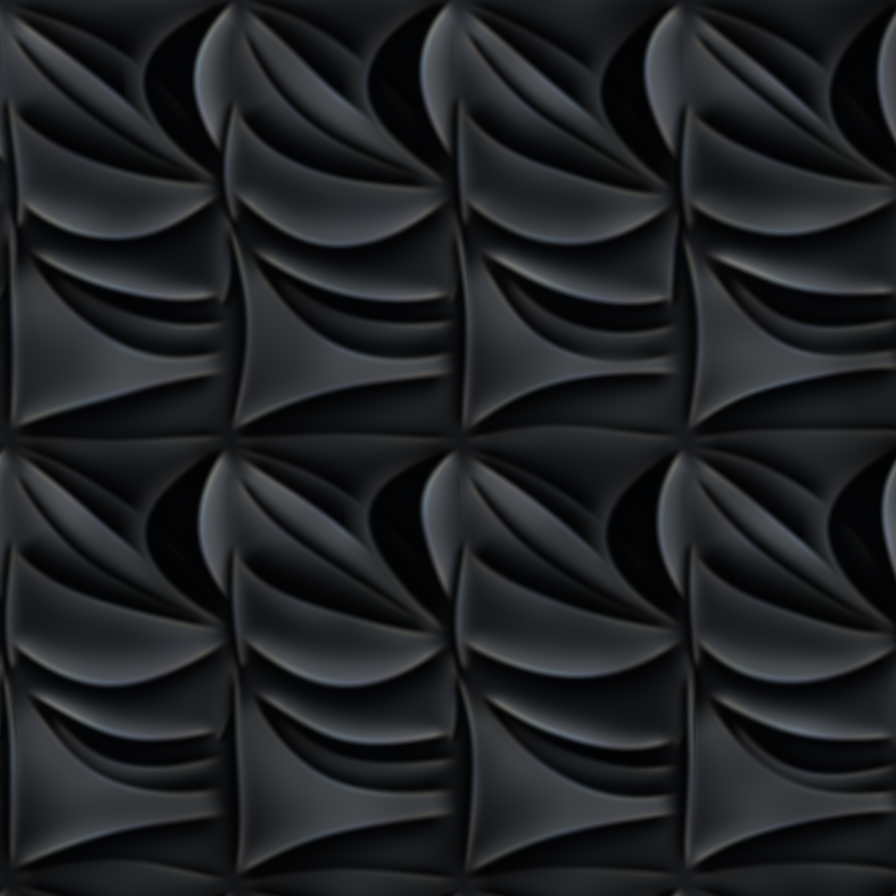
A Shadertoy shader for this texture:

```glsl
// Dark satin gathered into a grid of pinched pleats, four across and two down.
// Each pleat is a curved crease, lit on its right-hand side and shadowed on its
// left; creases are layered in order and bent a little differently per repeat.

const vec2 PERIOD = vec2(1.0, 1.953);      // repeat size, in repeat widths
const float REPEAT_WIDTH = 0.253;          // repeat width on the canvas
const vec2 FIRST_NODE = vec2(0.010, 1.008);
const vec3 CLOTH = vec3(0.088, 0.096, 0.108);
const vec3 SHADOW = vec3(0.008, 0.011, 0.015);
const vec3 LIGHT_TINT = vec3(0.95, 1.0, 1.05);
const float EDGE = 0.018;                  // softness of a crease line
const float RIM_WIDTH = 0.016;
const float RIM_GLOW = 0.09;
const float BEND_JITTER = 0.13;
const float WARP = 0.045;

vec2 hash2(vec2 p) {
    vec3 q = fract(p.xyx * vec3(0.1031, 0.1030, 0.0973));
    q += dot(q, q.yzx + 33.33);
    return fract((q.xx + q.yz) * q.zy);
}

vec2 noise2(vec2 p) {
    vec2 i = floor(p), f = fract(p);
    f = f * f * (3.0 - 2.0 * f);
    return mix(mix(hash2(i), hash2(i + vec2(1, 0)), f.x),
               mix(hash2(i + vec2(0, 1)), hash2(i + vec2(1, 1)), f.x), f.y);
}

vec2 bezier(vec2 a, vec2 b, vec2 c, float t) {
    return mix(mix(a, b, t), mix(b, c, t), t);
}

// Nearest parameter on the curve: coarse scan, then damped refinement.
float nearestOnCurve(vec2 p, vec2 a, vec2 b, vec2 c) {
    float t = 0.0, best = 1e5;
    for (int i = 0; i <= 8; i++) {
        float k = float(i) / 8.0;
        vec2 q = bezier(a, b, c, k) - p;
        if (dot(q, q) < best) { best = dot(q, q); t = k; }
    }
    vec2 bend = 2.0 * (a - 2.0 * b + c);
    for (int i = 0; i < 4; i++) {
        vec2 q = bezier(a, b, c, t) - p;
        vec2 d = 2.0 * (b - a) + bend * t;
        t = clamp(t - dot(q, d) / (dot(d, d) + abs(dot(q, bend))), 0.0, 1.0);
    }
    return t;
}

// Paints one repeating crease; widths holds the lit and the shadowed reach.
void crease(inout vec3 col, vec2 p, vec2 a, vec2 b, vec2 c, float light, vec2 widths) {
    vec2 id = round((p - 0.5 * (a + c)) / PERIOD);
    p -= id * PERIOD;
    b += BEND_JITTER * (hash2(id * 7.3 + a * 19.0 + 31.0) - 0.5);

    float t = nearestOnCurve(p, a, b, c);
    vec2 dir = normalize(mix(b - a, c - b, t));
    vec2 q = p - bezier(a, b, c, t);
    float s = dir.x * q.y - dir.y * q.x;
    float dist = length(q);

    float taper = smoothstep(0.0, 0.12, t) * smoothstep(1.0, 0.88, t);
    float side = smoothstep(-EDGE, EDGE, s);
    float reach = mix(widths.y, widths.x, side) * mix(0.4, 1.0, sin(3.14159 * t));
    float cover = taper * exp(-dist * dist / (reach * reach));
    col = mix(col, mix(SHADOW, light * LIGHT_TINT, side), cover);

    // Thin iridescent rim, drifting from warm to teal along the crease
    vec3 hue = 0.5 + 0.5 * cos(6.283 * (t * 1.2 + vec3(0.0, 0.12, 0.3)));
    float rim = exp(-pow((s - 0.01) / RIM_WIDTH, 2.0)) * cover;
    col += RIM_GLOW * rim * (0.35 + 0.65 * hue) * light / 0.3;
}

void mainImage(out vec4 fragColor, in vec2 fragCoord) {
    vec2 uv = fragCoord / iResolution.xy;
    // Repeat coordinates: x to the right, y downward from the pinched nodes
    vec2 p = (uv - FIRST_NODE) * vec2(1, -1) / REPEAT_WIDTH;
    p += WARP * (noise2(p * 2.1 + 40.0) - 0.5);
    vec3 col = CLOTH * (0.6 + 0.8 * noise2(p * 2.5 + 17.0).x);

    // Fan of folds below each node
    crease(col, p, vec2(0.0, 0.0), vec2(0.4, -0.06), vec2(1.0, -0.01), 0.16, vec2(0.10, 0.06));
    crease(col, p, vec2(0.0, 0.04), vec2(0.55, 0.20), vec2(0.85, 0.62), 0.17, vec2(0.10, 0.08));
    crease(col, p, vec2(0.0, 0.06), vec2(0.50, 0.48), vec2(0.96, 0.86), 0.29, vec2(0.25, 0.11));
    crease(col, p, vec2(0.01, 0.15), vec2(0.22, 0.56), vec2(0.90, 0.84), 0.23, vec2(0.09, 0.05));
    crease(col, p, vec2(0.0, 0.50), vec2(0.22, 0.80), vec2(0.97, 0.87), 0.20, vec2(0.08, 0.17));

    // Sagging folds hung between the middle nodes
    crease(col, p, vec2(0.99, 0.93), vec2(1.0, 1.20), vec2(0.93, 1.38), 0.19, vec2(0.08, 0.05));
    crease(col, p, vec2(0.98, 0.89), vec2(0.40, 1.32), vec2(-0.03, 0.86), 0.29, vec2(0.12, 0.13));
    crease(col, p, vec2(0.06, 1.13), vec2(0.36, 1.72), vec2(0.98, 1.56), 0.24, vec2(0.30, 0.11));
    crease(col, p, vec2(0.18, 1.22), vec2(0.50, 1.56), vec2(0.98, 1.43), 0.21, vec2(0.07, 0.09));
    crease(col, p, vec2(0.95, 1.32), vec2(0.52, 1.44), vec2(0.06, 1.13), 0.33, vec2(0.08, 0.10));

    // Low ridge over a black hollow
    crease(col, p, vec2(0.99, 1.66), vec2(0.35, 1.69), vec2(0.0, 1.93), 0.26, vec2(0.10, 0.15));

    // Black crescent and the bright leaf beside it
    crease(col, p, vec2(1.0, 0.02), vec2(0.22, 0.38), vec2(0.98, 0.86), 0.17, vec2(0.07, 0.20));
    crease(col, p, vec2(1.0, 0.78), vec2(0.66, 0.33), vec2(0.99, 0.03), 0.35, vec2(0.13, 0.14));

    // Vertical seams
    crease(col, p, vec2(0.02, 1.05), vec2(-0.02, 0.80), vec2(0.0, 0.45), 0.22, vec2(0.05, 0.05));
    crease(col, p, vec2(0.0, 1.94), vec2(0.05, 1.50), vec2(-0.02, 1.02), 0.23, vec2(0.04, 0.06));

    // Uneven satin sheen
    col *= 0.82 + 0.36 * noise2(p * vec2(4.0, 5.0) + 71.0).y;
    fragColor = vec4(clamp(col, 0.0, 1.0), 1.0);
}
```
